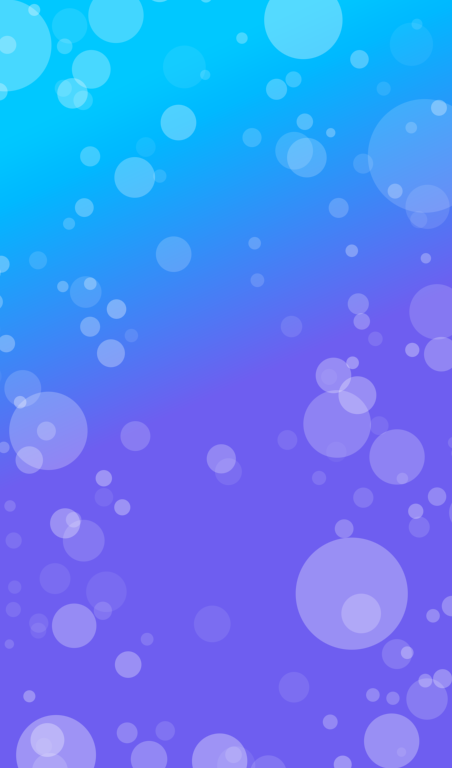
This background is drawn by a WebGL 2 fragment shader. Its source:

```glsl
#version 300 es
precision highp float;

uniform vec2 u_resolution;
out vec4 fragColor;

#define CYAN vec3(0.0, 0.785, 1.0)
#define AZURE vec3(0.0, 0.72, 1.0)
#define VIOLET vec3(0.43, 0.37, 0.94)
#define TILT 0.45
#define CELL_MEDIUM 0.098
#define CELL_SMALL 0.047
#define RADIUS_MEDIUM vec2(0.017, 0.029)
#define RADIUS_SMALL vec2(0.006, 0.014)
#define ALPHA_RANGE vec2(0.05, 0.34)

// Three hashed values in 0..1, without sine
vec3 hash3(vec2 cell, float seed) {
    vec3 q = fract(vec3(cell.xyx + seed) * vec3(0.1031, 0.1030, 0.0973));
    q += dot(q, q.yxz + 33.33);
    return fract((q.xxy + q.yzz) * q.zyx);
}

// Lay a translucent white disc over the colour
void disc(inout vec3 color, vec2 p, vec2 center, float radius, float alpha) {
    float soft = 0.8 / u_resolution.y;
    float coverage = 1.0 - smoothstep(-soft, soft, length(p - center) - radius);
    color = mix(color, vec3(1.0), coverage * alpha);
}

// Diagonal blend from cyan at the upper left to violet below
vec3 backdrop(vec2 p) {
    float t = 1.0 - p.y + TILT * p.x;
    vec3 sky = mix(CYAN, AZURE, smoothstep(0.17, 0.29, t));
    return mix(sky, VIOLET, clamp((t - 0.27) / 0.37, 0.0, 1.0));
}

// Jittered grid of discs, thinning out where the density is low
void scatter(inout vec3 color, vec2 p, float cellSize, vec2 radii,
             vec2 density, float seed) {
    float aspect = u_resolution.x / u_resolution.y;
    vec2 home = floor(p / cellSize);
    for (int j = -1; j <= 1; j++) {
        for (int i = -1; i <= 1; i++) {
            vec2 cell = home + vec2(i, j);
            vec3 place = hash3(cell, seed);
            vec3 look = hash3(cell, seed + 71.7);
            vec2 center = (cell + place.xy) * cellSize;
            float edge = abs(center.x / aspect - 0.5) * 2.0;
            float chance = mix(density.x, density.y, smoothstep(0.2, 0.9, edge));
            float radius = mix(radii.x, radii.y, look.x);
            float alpha = mix(ALPHA_RANGE.x, ALPHA_RANGE.y, look.y);
            disc(color, p, center, radius, alpha * step(place.z, chance));
        }
    }
}

// The few large discs that anchor the composition
void anchors(inout vec3 color, vec2 p) {
    disc(color, p, vec2(0.007, 0.941), 0.060, 0.28);
    disc(color, p, vec2(0.151, 0.980), 0.036, 0.26);
    disc(color, p, vec2(0.395, 0.974), 0.051, 0.33);
    disc(color, p, vec2(0.553, 0.797), 0.074, 0.15);
    disc(color, p, vec2(0.569, 0.594), 0.036, 0.16);
    disc(color, p, vec2(0.439, 0.448), 0.044, 0.22);
    disc(color, p, vec2(0.517, 0.405), 0.036, 0.22);
    disc(color, p, vec2(0.063, 0.439), 0.051, 0.24);
    disc(color, p, vec2(0.458, 0.227), 0.073, 0.30);
    disc(color, p, vec2(0.073, 0.017), 0.052, 0.33);
    disc(color, p, vec2(0.286, 0.009), 0.036, 0.33);
    disc(color, p, vec2(0.510, 0.035), 0.036, 0.30);
}

void main() {
    vec2 p = gl_FragCoord.xy / u_resolution.y;
    vec3 color = backdrop(p);
    anchors(color, p);
    scatter(color, p, CELL_MEDIUM, RADIUS_MEDIUM, vec2(0.45, 0.65), 12.3);
    scatter(color, p, CELL_SMALL, RADIUS_SMALL, vec2(0.18, 0.58), 45.6);
    fragColor = vec4(color, 1.0);
}
```
